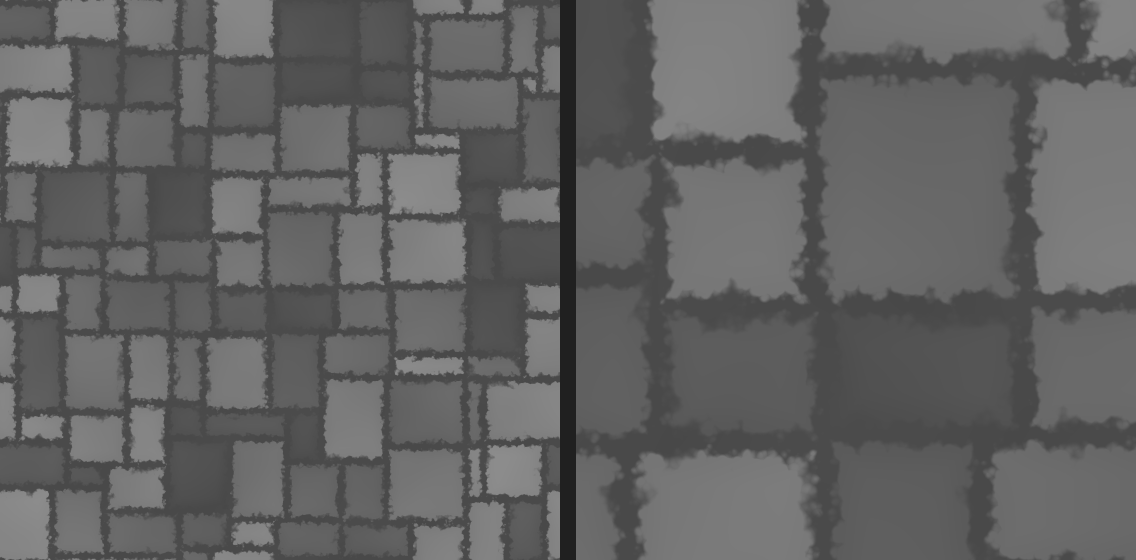
Left: the whole. Right: its middle third, enlarged.
This texture map is drawn by a Shadertoy shader. Its source:

```glsl
// Seamless grey paving of interlocking rectangular stones with ragged, soft edges.

const float TAU = 6.2831853;
const float GRID = 10.0;          // stones per side, even so the pinwheel wraps
const float JOINT_TONE = 0.29;
const float DARK_STONE = 0.315;
const float LIGHT_STONE = 0.54;

float hash(vec2 p, float seed) {
    vec3 q = fract((p.xyx + seed) * 0.1031);
    q += dot(q, q.yzx + 33.33);
    return fract((q.x + q.y) * q.z);
}

// Distance to the nearest scattered point, wrapping after "cells" cells.
float cellular(vec2 uv, float cells, float seed) {
    vec2 p = uv * cells;
    vec2 base = floor(p);
    float nearest = 4.0;
    for (int y = -1; y <= 1; y++)
    for (int x = -1; x <= 1; x++) {
        vec2 cell = base + vec2(x, y);
        vec2 id = mod(cell, cells);
        vec2 site = cell + vec2(hash(id, seed), hash(id, seed + 7.37));
        nearest = min(nearest, length(site - p));
    }
    return nearest;
}

// Slow layered sines with whole repeats, about -1 to 1.
float drift(vec2 uv, float phase) {
    vec2 a = TAU * uv;
    return 0.5 * sin(5.0 * a.x + 3.0 * a.y + phase + sin(4.0 * a.y))
         + 0.5 * sin(7.0 * a.y - 4.0 * a.x + 2.0 * phase + sin(6.0 * a.x));
}

// Shift of the joint line through a lattice vertex.
float jointShift(vec2 vertex, float seed) {
    return 0.76 * (hash(mod(vertex, GRID), seed) - 0.5);
}

// Stone of a cell as (left, bottom, right, top). Joint lines alternate between
// horizontal and vertical on a checkerboard, so the stones fit without gaps.
vec4 stoneRect(vec2 cell, float seed) {
    float a = jointShift(cell, seed);
    float b = jointShift(cell + vec2(1, 0), seed);
    float c = jointShift(cell + vec2(1, 1), seed);
    float d = jointShift(cell + vec2(0, 1), seed);
    bool even = mod(cell.x + cell.y, 2.0) < 0.5;
    vec4 shift = even ? vec4(d, a, b, c) : vec4(a, b, c, d);
    return vec4(cell, cell + 1.0) + shift;
}

// Depth inside a rectangle, negative outside.
float rectDepth(vec2 p, vec4 rect) {
    vec2 inside = min(p - rect.xy, rect.zw - p);
    return min(inside.x, inside.y);
}

// Base tone of a stone with a faint tilt of light across it.
float stoneTone(vec2 fromCentre, vec2 id) {
    float angle = TAU * hash(id, 51.9);
    float tilt = dot(fromCentre, vec2(cos(angle), sin(angle)));
    return mix(DARK_STONE, LIGHT_STONE, hash(id, 23.7)) + 0.025 * tilt;
}

void mainImage(out vec4 fragColor, in vec2 fragCoord) {
    vec2 uv = fragCoord / iResolution.xy;
    vec2 p = uv * GRID;

    // Find the stone under this point.
    float depth = -4.0;
    float tone = JOINT_TONE;
    for (int y = -1; y <= 1; y++)
    for (int x = -1; x <= 1; x++) {
        vec2 cell = floor(p) + vec2(x, y);
        vec4 rect = stoneRect(cell, 3.1);
        float d = rectDepth(p, rect);
        if (d > depth) {
            depth = d;
            tone = stoneTone(p - 0.5 * (rect.xy + rect.zw), mod(cell, GRID));
        }
    }

    // Chip the edges with lumps of three sizes.
    float coarse = cellular(uv, 56.0, 11.3);
    float medium = cellular(uv, 104.0, 29.6);
    float fine = cellular(uv, 190.0, 43.2);
    float chips = 0.07 * (coarse - 0.45) + 0.07 * (medium - 0.45) + 0.04 * (fine - 0.45);

    // Some stretches of edge are crisp, others smudged.
    float smudge = smoothstep(0.45, 0.85, cellular(uv, 38.0, 67.8));
    float softness = mix(0.055, 0.15, smudge);
    float stone = smoothstep(0.04, 0.04 + softness, depth - chips);

    // Shade the rims and mottle the faces faintly.
    float rim = 1.0 - smoothstep(0.05, 0.28, depth);
    tone += 0.006 * drift(uv, 1.7) - 0.012 * rim;
    float joint = JOINT_TONE + 0.006 * drift(uv, 4.2);

    fragColor = vec4(vec3(mix(joint, tone, stone)), 1.0);
}
```
